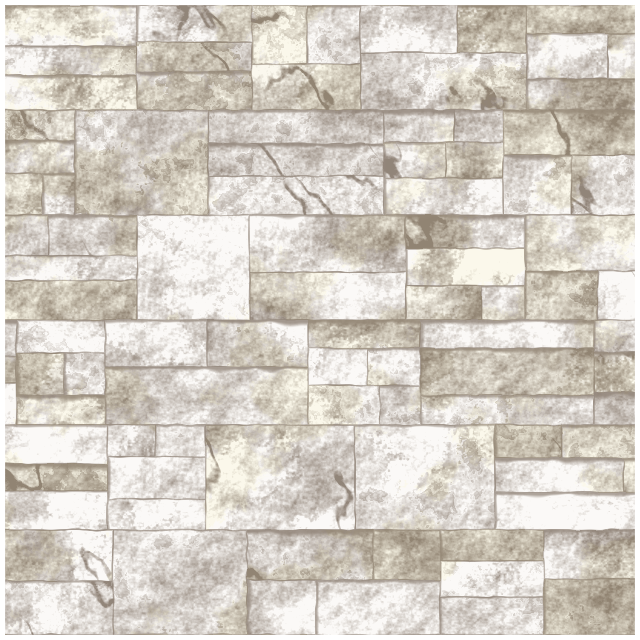
Give the GLSL for this texture, as a three.js fragment shader.

```glsl
// Pale split-stone cladding: bands cut into jittered panels, panels into courses.
// Each stone gets its own tone, mottling, stains, grain and cracks; the edges get
// dark joints and ledge shadows.
#define BANDS 6.0
#define PANELS 4.4
#define MARGIN 0.008
#define JOINT 0.0013
#define LEDGE 0.013
#define MOTTLE 1.15
#define GRAIN 0.5
#define RELIEF 0.9
#define SHADE_COLOR vec3(0.57, 0.52, 0.475)
#define LIGHT_COLOR vec3(0.985, 0.977, 0.967)
#define TAN_TINT vec3(1.0, 0.995, 0.935)

varying vec2 vUv;

float hash(vec2 p) {
  return fract(sin(dot(p, vec2(127.1, 311.7))) * 43758.5453);
}

float noise(vec2 p) {
  vec2 i = floor(p), f = fract(p);
  f = f * f * (3.0 - 2.0 * f);
  return mix(mix(hash(i), hash(i + vec2(1.0, 0.0)), f.x),
             mix(hash(i + vec2(0.0, 1.0)), hash(i + 1.0), f.x), f.y);
}

float fbm(vec2 p) {
  float sum = 0.0, amp = 0.516;
  for (int i = 0; i < 5; i++) {
    sum += amp * noise(p);
    p = mat2(1.6, 1.2, -1.2, 1.6) * p + 3.7;
    amp *= 0.5;
  }
  return sum;
}

// Jittered borders: panels along a band, courses inside a panel
float panelSeam(float i, float band) {
  return i + 0.56 * (hash(vec2(i, band + 4.0)) - 0.5);
}

float courseSeam(float j, float count, vec2 panel) {
  float inner = step(0.5, j) * step(j, count - 0.5);
  return j / count + inner * 0.15 * (hash(panel + j * 3.3) - 0.5);
}

// Rectangle (left, bottom, right, top) and seed of the stone at p
vec4 stoneRect(vec2 p, out vec2 seed) {
  float band = floor(p.y * BANDS), f = fract(p.y * BANDS);
  float shift = 20.0 + hash(vec2(band, 9.0));
  float x = p.x * PANELS + shift, i = floor(x);
  i += step(panelSeam(i + 1.0, band), x) - step(x, panelSeam(i, band));
  float left = (panelSeam(i, band) - shift) / PANELS;
  float right = (panelSeam(i + 1.0, band) - shift) / PANELS;

  vec2 panel = vec2(i, band * 1.7 + 2.0);
  float kind = hash(panel + 0.5);
  float count = kind < 0.45 ? 2.0 : 3.0;
  if (kind < 0.27 && right - left < 0.24) count = 1.0;
  float j = floor(f * count);
  j += step(courseSeam(j + 1.0, count, panel), f) - step(f, courseSeam(j, count, panel));
  j = clamp(j, 0.0, count - 1.0);
  vec2 rows = band + vec2(courseSeam(j, count, panel), courseSeam(j + 1.0, count, panel));

  seed = panel + vec2(0.13, 0.29) * (j + 1.0);
  if (count > 1.5 && hash(seed + 5.1) > 0.68) {
    float cut = mix(left, right, 0.3 + 0.4 * hash(seed + 6.2));
    float after = step(cut, p.x);
    left = mix(left, cut, after);
    right = mix(cut, right, after);
    seed += 0.57 * after;
  }
  return vec4(left, rows.x / BANDS, right, rows.y / BANDS);
}

// Dark line or ledge shadow fading inward from one edge
float edgeShadow(float d, float strength, float rough) {
  float width = 0.001 + LEDGE * strength * strength * (0.3 + rough);
  return (1.0 - smoothstep(0.2 * width, width, d)) * (0.3 + 0.6 * strength);
}

void main() {
  vec2 p = (vUv - MARGIN) / (1.0 - 2.0 * MARGIN), seed;
  vec2 w = p + 0.0028 * (vec2(noise(p * 55.0), noise(p * 55.0 + 31.0)) - 0.5);
  vec4 rect = stoneRect(w, seed);
  vec2 low = w - rect.xy, high = rect.zw - w;
  vec2 q = p + 9.0 * vec2(hash(seed + 1.1), hash(seed + 2.2));

  // Stone body: own tone, cloudy mottling, fine grain, relief
  float grain = 0.6 * noise(q * 230.0) + 0.4 * noise(q * 410.0) - 0.5;
  float cloud = fbm(q * vec2(13.0, 17.0)), fine = fbm(q * 45.0);
  float tanStone = step(0.72, hash(seed + 3.3));
  float tone = mix(0.66 + 0.22 * hash(seed + 4.4), 0.56, tanStone);
  tone += MOTTLE * (cloud - 0.5) + 0.45 * (fine - 0.5) + GRAIN * grain;
  tone += RELIEF * (fine - fbm(q * 45.0 + vec2(-0.16, 0.2)));

  // Bleached patches, tan stains and broken flecks
  float bleach = smoothstep(0.5, 0.58, fbm(q * 11.0 + 40.0) + 0.12 * grain) * hash(seed + 7.3);
  float stain = smoothstep(0.55, 0.6, fbm(q * 9.0 + 70.0) + 0.1 * grain);
  float fleck = smoothstep(0.57, 0.63, 0.5 * (cloud + fine) + 0.15 * grain);
  tone += 0.34 * bleach - 0.13 * stain - 0.5 * fleck * step(0.55, hash(seed + 8.4));

  // Slanted cracks along a noise contour
  float contour = abs(fbm(vec2(q.x * 6.5 + q.y * 3.0, q.y * 4.0) + 15.0) - 0.5);
  float reach = smoothstep(0.5, 0.7, noise(q * 10.0 + 8.0)) * step(0.45, hash(seed + 9.5));
  tone -= 0.75 * reach * (1.0 - smoothstep(0.003, 0.008 + 0.014 * reach, contour));

  // Joints and ledge shadows
  float rough = noise(p * 38.0 + 12.0);
  float shadow = edgeShadow(high.y, hash(seed + 10.1), rough);
  shadow = max(shadow, edgeShadow(low.x, 0.75 * hash(seed + 11.2), rough));
  float gap = min(min(low.x, low.y), min(high.x, high.y));
  shadow = max(shadow, (0.45 + 0.5 * rough) * (1.0 - smoothstep(0.4 * JOINT, 1.5 * JOINT, gap)));
  tone = mix(clamp(tone, 0.0, 1.0), 0.02, shadow);

  // Colour and white margin
  float tanAmount = max(0.85 * tanStone * (1.0 - 0.7 * bleach), 0.75 * stain);
  vec3 color = mix(SHADE_COLOR, LIGHT_COLOR, tone) * mix(vec3(1.0), TAN_TINT, tanAmount);
  vec2 border = min(vUv, 1.0 - vUv);
  float inside = smoothstep(MARGIN - 0.001, MARGIN + 0.001, min(border.x, border.y));
  gl_FragColor = vec4(mix(vec3(1.0), color, inside), 1.0);
}
```
